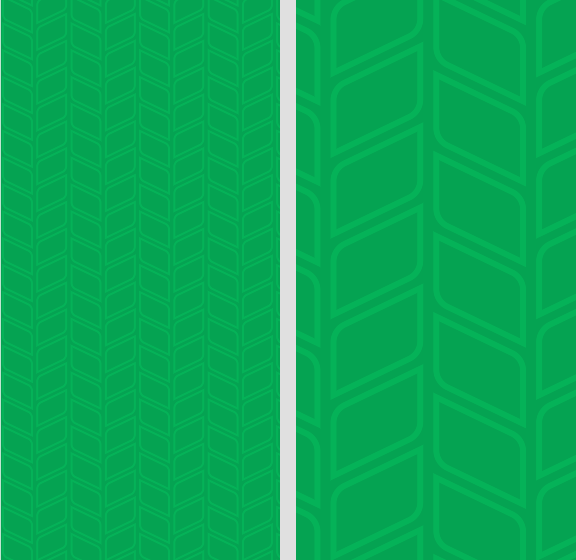
Left, the full canvas; right, a detail of the centre.
A WebGL 2 fragment shader for this pattern:

```glsl
#version 300 es
precision highp float;
// Green herringbone of outlined leaves in mirrored, staggered columns.

uniform vec2 u_resolution;
out vec4 fragColor;

// Signed distance to a slanted leaf: sharp acute corners, round obtuse ones.
// p.y is measured from the sheared midline.
float leafDistance(vec2 p, vec2 halfSize, float slope, float radius) {
    float slant = sqrt(1.0 + slope * slope);
    vec2 edge = abs(p) - halfSize;
    edge.y /= slant;
    float d = max(edge.x, edge.y);

    // Exact fillet between two sides that are not perpendicular
    vec2 inset = edge + radius;
    float c = slope / slant;
    bool obtuse = p.x * p.y < 0.0;
    if (obtuse && inset.x > c * inset.y && inset.y > c * inset.x) {
        float sq = dot(inset, inset) - 2.0 * c * inset.x * inset.y;
        d = sqrt(sq / (1.0 - c * c)) - radius;
    }
    return d;
}

void main() {
    // One unit is one column width
    float columns = 8.17;
    float pixel = columns / u_resolution.x;
    vec2 p = gl_FragCoord.xy * pixel - vec2(0.01, 0.0);

    // Alternate columns are mirrored and shifted along the stem
    bool mirrored = mod(floor(p.x), 2.0) < 0.5;
    float x = fract(p.x) - 0.5;
    if (mirrored) x = -x;

    float slope = 0.48;
    float pitch = 0.784;
    float phase = mirrored ? 0.629 : 0.122;
    float y = mod(p.y - slope * x - phase, pitch) - 0.5 * pitch;

    // Outline drawn just inside the leaf boundary
    float d = leafDistance(vec2(x, y), vec2(0.451, 0.35), slope, 0.22);
    float stroke = abs(d + 0.029) - 0.029;
    float line = 1.0 - smoothstep(-0.5 * pixel, 0.5 * pixel, stroke);

    vec3 ground = vec3(0.02, 0.64, 0.32);
    vec3 outline = vec3(0.02, 0.698, 0.344);
    vec3 color = mix(ground, outline, line);

    // Thin pale border on the left
    float border = 1.0 - smoothstep(-0.5 * pixel, 0.5 * pixel, p.x - 0.013);
    color = mix(color, vec3(0.84, 0.93, 0.88), border);

    fragColor = vec4(color, 1.0);
}
```
